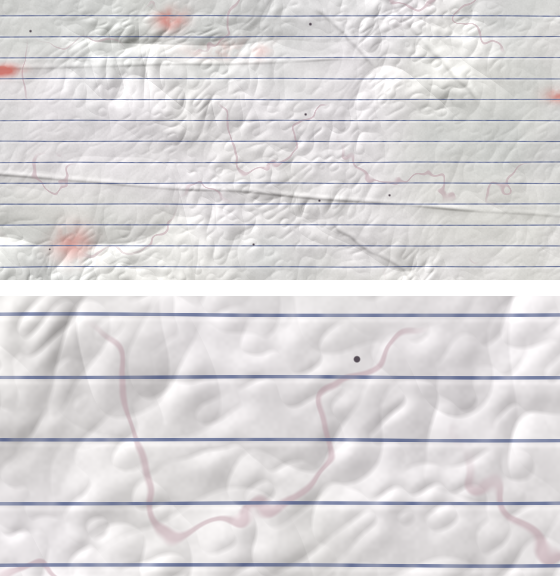
Top, the full canvas; bottom, a detail of the centre.
Reproduce this texture procedurally as a WebGL 2 fragment shader.

```glsl
#version 300 es
precision highp float;
// Ruled sheet of worn, crumpled paper: evenly repeated blue-grey rules over
// a relief of folded noise lit from the upper left, with long fold lines,
// fine pink veins, faded red stains and scattered specks.
uniform vec2 u_resolution;
out vec4 outColor;

// Lengths are in canvas heights
const float RULE_COUNT = 13.0;
const float RULE_PITCH = 0.0747;
const float RULE_FIRST = 0.047;
const float RULE_HALF_WIDTH = 0.0020;
const float RELIEF_STEP = 0.0035;
const float RELIEF_STRENGTH = 0.040;
const float SPECK_CELL = 0.24;
const vec2 LIGHT_DIR = vec2(-0.55, 0.83);
const vec3 PAPER = vec3(0.855, 0.850, 0.832);
const vec3 PAPER_PALE = vec3(0.895, 0.880, 0.887);
const vec3 PAPER_SHADE = vec3(0.785, 0.795, 0.785);
const vec3 RULE_INK = vec3(0.42, 0.46, 0.60);
const vec3 VEIN = vec3(0.70, 0.56, 0.60);
const vec3 STAIN = vec3(0.80, 0.42, 0.38);
const vec3 SPECK = vec3(0.20, 0.16, 0.20);

float hash(vec2 p) {
  vec3 q = fract(vec3(p.xyx) * 0.1031);
  q += dot(q, q.yzx + 33.33);
  return fract((q.x + q.y) * q.z);
}

float noise(vec2 p) {
  vec2 i = floor(p), f = fract(p);
  f = f * f * (3.0 - 2.0 * f);
  return mix(mix(hash(i), hash(i + vec2(1, 0)), f.x),
             mix(hash(i + vec2(0, 1)), hash(i + vec2(1, 1)), f.x), f.y);
}

float fbm(vec2 p) {
  float sum = 0.0, amp = 0.5;
  for (int i = 0; i < 4; i++) {
    sum += amp * noise(p);
    p = mat2(1.6, 1.2, -1.2, 1.6) * p + 17.3;
    amp *= 0.5;
  }
  return sum / 0.9375;
}

// Sharp-edged height: folded noise, rotated at each octave
float crumple(vec2 p) {
  vec2 q = p + 0.07 * vec2(noise(p * 5.0), noise(p * 5.0 + 31.0));
  float height = 0.0, freq = 2.6;
  for (int i = 0; i < 5; i++) {
    height += abs(noise(q * freq * vec2(0.85, 1.15)) * 2.0 - 1.0) / freq;
    q = mat2(0.8, 0.6, -0.6, 0.8) * q + 9.7;
    freq *= 1.9;
  }
  return height;
}

// Fold from a to b: dark valley, bright lip above it, soft shade below
float fold(vec2 p, vec2 a, vec2 b, float width) {
  vec2 along = normalize(b - a);
  float t = dot(p - a, along) / length(b - a);
  float d = dot(p - a, vec2(-along.y, along.x)) + 0.016 * (noise(vec2(t * 9.0, a.y * 40.0)) - 0.5);
  d /= width;
  float ends = smoothstep(-0.04, 0.08, t) * (1.0 - smoothstep(0.8, 1.04, t));
  float wear = 0.35 + noise(vec2(t * 16.0, a.x * 20.0 + 4.0));
  float valley = -0.17 * exp(-d * d);
  float lip = 0.07 * exp(-(d - 2.5) * (d - 2.5) * 0.5);
  float shade = -0.045 * exp(-abs(d + 2.0) * 0.35);
  return ends * wear * (valley + lip + shade);
}

float stain(vec2 p, vec2 center, vec2 size) {
  vec2 d = (p - center) / size;
  return exp(-dot(d, d)) * smoothstep(0.28, 0.72, fbm(p * 16.0));
}

void main() {
  vec2 p = gl_FragCoord.xy / u_resolution.y;
  float aa = 1.0 / u_resolution.y;

  // Broad paper tones
  vec3 color = mix(PAPER, PAPER_PALE, smoothstep(0.35, 0.75, fbm(p * 1.7 + 3.0) + 0.25 * (p.y - 0.5)));
  color = mix(color, PAPER_SHADE, 0.65 * smoothstep(0.45, 0.8, fbm(p * 2.1 + 40.0) + 0.08 * (p.x - 1.0)));

  // Crumpled relief, calmer in some areas
  vec2 tap = LIGHT_DIR * RELIEF_STEP;
  float slope = (crumple(p - tap) - crumple(p + tap)) / (2.0 * RELIEF_STEP);
  float light = RELIEF_STRENGTH * slope * mix(0.35, 1.2, smoothstep(0.3, 0.7, noise(p * 2.6 + 8.0)));
  light += fold(p, vec2(-0.2, 0.390), vec2(2.2, 0.208), 0.0050);
  light += 0.7 * fold(p, vec2(-0.2, 0.741), vec2(1.6, 0.797), 0.0050);
  light += 0.6 * fold(p, vec2(1.13, 0.97), vec2(1.34, 0.76), 0.0060);
  light += 0.7 * fold(p, vec2(1.18, 0.20), vec2(1.50, -0.01), 0.0055);
  light += 0.4 * fold(p, vec2(1.36, 1.02), vec2(1.76, 0.58), 0.0070);
  light += 0.022 * (noise(p * 190.0) - 0.5) + 0.025 * (fbm(p * 45.0) - 0.5);
  color += light;

  // Pink veins along noise contours
  float vein = 1.0 - smoothstep(0.004, 0.016, abs(fbm(p * 4.2 + 12.0) - 0.5));
  color = mix(color, VEIN, 0.42 * vein * smoothstep(0.42, 0.68, noise(p * 5.5 + 60.0)));

  // Faded stains
  float red = stain(p, vec2(0.0, 0.75), vec2(0.07, 0.022)) * 1.3
            + stain(p, vec2(0.61, 0.93), vec2(0.05, 0.035)) * 0.8
            + stain(p, vec2(0.84, 0.82), vec2(0.14, 0.03)) * 0.4
            + stain(p, vec2(2.0, 0.66), vec2(0.05, 0.025)) * 0.7
            + stain(p, vec2(0.26, 0.13), vec2(0.07, 0.06)) * 0.5;
  color = mix(color, STAIN, min(red, 0.85));

  // Rules: nearest of the repeats, with uneven ink and a pale edge
  float row = clamp(round((p.y - RULE_FIRST) / RULE_PITCH), 0.0, RULE_COUNT - 1.0);
  float bend = 0.0025 * (noise(vec2(p.x * 4.0, row * 7.0)) - 0.5);
  float offset = p.y - RULE_FIRST - row * RULE_PITCH - bend;
  float rule = 1.0 - smoothstep(-0.5 * aa, 0.5 * aa, abs(offset) - RULE_HALF_WIDTH);
  float ink = 0.65 + 0.35 * noise(vec2(p.x * 70.0, row * 5.0));
  color += 0.04 * exp(-pow((offset + 0.006) / 0.003, 2.0));
  color = mix(color, RULE_INK + 0.5 * light, rule * ink);

  // Sparse specks, one candidate per cell
  vec2 cell = floor(p / SPECK_CELL);
  vec2 spot = (cell + 0.15 + 0.7 * vec2(hash(cell + 5.0), hash(cell + 19.0))) * SPECK_CELL;
  float radius = mix(0.002, 0.005, hash(cell + 37.0));
  float dotMask = 1.0 - smoothstep(-aa, aa, length(p - spot) - radius);
  color = mix(color, SPECK, 0.8 * dotMask * step(0.68, hash(cell + 71.0)));

  outColor = vec4(clamp(color, 0.0, 1.0), 1.0);
}
```
